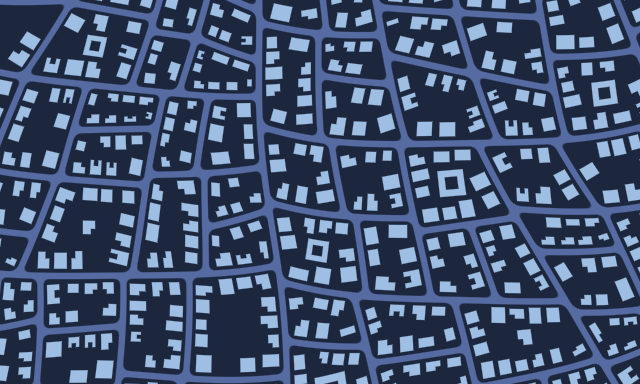
Give the GLSL for this pattern, as a Shadertoy shader.

```glsl
// Night-blue city map: curved streets, irregular blocks and rows of pale buildings.

// Lengths are in canvas heights.
const vec3 GROUND   = vec3(0.11, 0.15, 0.24);
const vec3 STREET   = vec3(0.34, 0.42, 0.64);
const vec3 BUILDING = vec3(0.62, 0.75, 0.89);
const float BEND = -0.52;           // turn of the street grid across the canvas
const float WAVE = 0.011;           // sideways sway of the streets
const float STREET_HALF = 0.0083;
const float CORNER = 0.018;         // rounding of street corners
const float SETBACK = 0.0085;       // street edge to house front
const float GAP = 0.009;            // between houses
const float LOT = 0.047;            // frontage of one lot
const float DEPTH = 0.046;          // depth of a row of houses
const float MAX_SIDE = 0.25;        // longer blocks are split again
const float YARD_CELL = 0.054;      // spacing of houses inside a block
const float SOFTNESS = 1.2;         // edge blur in pixels
const float FAR = 1.0;

float hash(vec2 v) { return fract(sin(dot(v, vec2(127.1, 311.7))) * 43758.5453); }

float cross2(vec2 a, vec2 b) { return a.x * b.y - a.y * b.x; }

float box(vec2 p, vec2 halfSize) {
    vec2 d = abs(p) - halfSize;
    return max(d.x, d.y);
}

float smoothMin(float a, float b, float k) {
    float h = max(k - abs(a - b), 0.0) / k;
    return min(a, b) - 0.25 * h * h * k;
}

// Angle-preserving bend, so that houses stay rectangular.
vec2 bend(vec2 p) {
    p += WAVE * sin(p.yx * 7.0 + vec2(0.6, 2.1));
    float a = BEND * p.x, grow = exp(-BEND * p.y);
    return vec2(grow * sin(a), 1.0 - grow * cos(a)) / BEND;
}

float bendScale(vec2 w) { return length(vec2(BEND * w.x, 1.0 - BEND * w.y)); }

// House with an optional notch at a back corner or in the middle of the back.
float house(vec2 p, vec2 halfSize, vec2 seed) {
    float d = box(p, halfSize), kind = hash(seed + 5.3);
    if (kind < 0.42) {
        float side = kind < 0.17 ? -1.0 : (kind < 0.34 ? 1.0 : 0.0);
        vec2 notch = halfSize * vec2(side == 0.0 ? 0.4 : 0.7, 0.8);
        d = max(d, -box(p - halfSize * vec2(side, 1.0), notch));
    }
    return d;
}

// Row of houses between t0 and t1; q is (along the street, away from it).
float houseRow(vec2 q, float t0, float t1, float front, float depth, float s, vec2 seed) {
    float span = t1 - t0;
    if (span < 0.02 * s || depth < 0.012 * s) return FAR;
    float count = max(1.0, floor(span / (LOT * s) + 0.5)), width = span / count;
    float i = clamp(floor((q.x - t0) / width), 0.0, count - 1.0);
    seed += vec2(0.0, 7.0 * i);
    if (hash(seed) < 0.05) return FAR;
    vec2 room = 0.5 * vec2(max(width - GAP * s, 0.01 * s), depth);
    vec2 halfSize = room * vec2(mix(0.72, 1.0, hash(seed + 1.1)), mix(0.55, 1.0, hash(seed + 2.2)));
    vec2 slack = room - halfSize;
    vec2 center = vec2(t0 + (i + 0.5) * width + slack.x * (2.0 * hash(seed + 3.3) - 1.0),
                       front + halfSize.y + slack.y * 0.6 * hash(seed + 4.4));
    return house(q - center, halfSize, seed);
}

// Room lost at a block corner to stay clear of the side street.
float cornerInset(float clearance, vec2 turn, float front, float back) {
    return (clearance + max(turn.x * front, turn.x * back)) / max(turn.y, 0.2);
}

float edgeDistance(vec2 p, vec2 q[4]) {
    float d = FAR;
    for (int i = 0; i < 4; i++)
        d = min(d, cross2(normalize(q[(i + 1) % 4] - q[i]), p - q[i]));
    return d;
}

void mainImage(out vec4 fragColor, in vec2 fragCoord) {
    vec2 p = bend((fragCoord - 0.5 * iResolution.xy) / iResolution.y);
    float pixel = SOFTNESS * bendScale(p) / iResolution.y;

    // Split the town into four-sided blocks, always across the longer side.
    vec2 a = vec2(-1.4, -0.95), b = vec2(1.3, -0.85), c = vec2(1.4, 0.9), d = vec2(-1.3, 0.95);
    float id = 1.0;
    for (int i = 0; i < 11; i++) {
        float across = length(b - a + c - d), along = length(d - a + c - b);
        if (along > across) { vec2 first = a; a = b; b = c; c = d; d = first; }
        float limit = MAX_SIDE * mix(0.9, 1.35, hash(vec2(id, 1.0)));
        if (0.5 * max(across, along) < limit * bendScale(0.25 * (a + b + c + d))) break;
        float cut = mix(0.4, 0.6, hash(vec2(id, 2.0)));
        float skew = (i < 4 ? 0.13 : 0.07) * (2.0 * hash(vec2(id, 3.0)) - 1.0);
        vec2 low = mix(a, b, cut + skew), high = mix(d, c, cut - skew);
        bool left = cross2(high - low, p - low) > 0.0;
        if (left) { b = low; c = high; } else { a = low; d = high; }
        id = 2.0 * id + (left ? 0.0 : 1.0);
    }

    vec2 q[4] = vec2[4](a, b, c, d);
    vec2 center = 0.25 * (a + b + c + d);
    float s = bendScale(center);
    float narrow = 0.92 * min(min(length(b - a), length(c - b)), min(length(d - c), length(a - d)));
    float front = (STREET_HALF + SETBACK) * s;
    float depth = min(DEPTH * s, 0.5 * (narrow - GAP * s) - front);
    float back = front + depth, inner = back + GAP * s;

    // Rows of houses along the four streets.
    float street = FAR, built = FAR;
    for (int i = 0; i < 4; i++) {
        vec2 A = q[i], B = q[(i + 1) % 4];
        vec2 e = normalize(B - A), n = vec2(-e.y, e.x);
        vec2 before = normalize(q[(i + 3) % 4] - A), after = normalize(q[(i + 2) % 4] - B);
        vec2 local = vec2(dot(p - A, e), dot(p - A, n));
        street = smoothMin(street, local.y, CORNER * s);
        float t0 = cornerInset(front, vec2(dot(before, e), dot(before, n)), front, back);
        float t1 = length(B - A) - cornerInset(inner, vec2(-dot(after, e), dot(after, n)), front, back);
        built = min(built, houseRow(local, t0, t1, front, depth, s, vec2(4.0 * id + float(i), 0.0)));
    }

    // Inside the block: one courtyard building or a few scattered houses.
    vec2 e = normalize(b - a + c - d);
    mat2 turn = mat2(e, vec2(-e.y, e.x));
    vec2 yard = (p - center) * turn;
    float room = edgeDistance(center, q) - inner;
    if (room > 0.026 * s && hash(vec2(id, 8.0)) < 0.35) {
        float size = min(room, 0.048 * s);
        built = min(built, max(box(yard, vec2(size)), -box(yard, vec2(0.48 * size))));
    } else {
        float cell = YARD_CELL * s;
        vec2 spot = floor(yard / cell + 0.5), seed = spot + vec2(17.0 * id, 3.0);
        bool fits = edgeDistance(center + turn * (spot * cell), q) > inner + 0.4 * cell;
        vec2 halfSize = cell * mix(vec2(0.26), vec2(0.4), vec2(hash(seed), hash(seed + 1.7)));
        if (fits && hash(seed + 2.9) < 0.5) built = min(built, house(yard - spot * cell, halfSize, seed));
    }

    float streetEdge = street - STREET_HALF * bendScale(p);
    vec3 color = mix(GROUND, BUILDING, clamp(0.5 - built / pixel, 0.0, 1.0));
    color = mix(color, STREET, clamp(0.5 - streetEdge / pixel, 0.0, 1.0));
    fragColor = vec4(color, 1.0);
}
```
